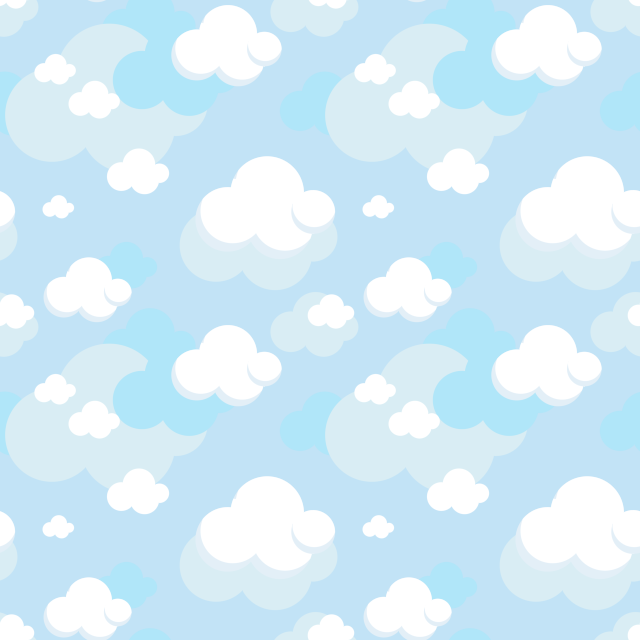
Give the GLSL for this pattern, as a Shadertoy shader.

```glsl
// Seamless sky of flat cartoon clouds: a tile of fifteen clouds repeated 2 x 2.
// Every cloud is the same union of four circles, scaled and placed on a wrapping
// tile; the layers are painted back to front, and some clouds carry a shaded rim.

const float REPEATS = 2.0;

const vec3 SKY   = vec3(0.76, 0.89, 0.965);
const vec3 AQUA  = vec3(0.69, 0.90, 0.975);
const vec3 PALE  = vec3(0.85, 0.93, 0.957);
const vec3 SHADE = vec3(0.89, 0.937, 0.97);
const vec3 WHITE = vec3(1.0);

// Lobes of a cloud of width 1: centre and radius
const vec3 LEFT   = vec3(-0.266, -0.086, 0.230);
const vec3 TOP    = vec3( 0.016,  0.102, 0.262);
const vec3 RIGHT  = vec3( 0.344, -0.033, 0.156);
const vec3 BOTTOM = vec3( 0.107, -0.135, 0.234);

// Clouds in tile units: centre and width, ordered by layer
const int AQUA_BACK = 0, PALE_MID = 3, AQUA_MID = 6, SMALL = 7, RIMMED = 12, COUNT = 15;
const vec3 CLOUDS[COUNT] = vec3[COUNT](
    vec3(0.464, 0.930, 0.294), vec3(0.010, 0.677, 0.273), vec3(0.392, 0.172, 0.198),
    vec3(0.331, 0.695, 0.635), vec3(0.807, 0.276, 0.495), vec3(0.982, 0.987, 0.276),
    vec3(0.549, 0.784, 0.396),
    vec3(0.172, 0.784, 0.130), vec3(0.294, 0.689, 0.161), vec3(0.431, 0.465, 0.195),
    vec3(0.182, 0.354, 0.099), vec3(0.034, 0.027, 0.146),
    vec3(0.707, 0.858, 0.346), vec3(0.828, 0.352, 0.438), vec3(0.273, 0.095, 0.276));

float lobe(vec2 p, vec3 circle) {
    return length(p - circle.xy) - circle.z;
}

float body(vec2 p) {
    return min(lobe(p, LEFT), min(lobe(p, TOP), lobe(p, BOTTOM)));
}

float cloud(vec2 p) {
    return min(body(p), lobe(p, RIGHT));
}

// Lit part of a rimmed cloud: shifted lobes kept inside the outline,
// less the crescent under the right lobe
float litCloud(vec2 p) {
    float litBody = body(p - vec2(0.036, 0.060));
    float litRight = lobe(p - vec2(0.008, 0.048), RIGHT);
    float crescent = max(lobe(p, RIGHT), -litRight);
    return max(max(cloud(p), min(litBody, litRight)), -crescent);
}

// Nearest distance to the clouds in [first, last), wrapped over the tile
float layer(vec2 p, int first, int last, bool lit) {
    float d = 1.0;
    for (int i = first; i < last; i++) {
        vec3 c = CLOUDS[i];
        vec2 q = (fract(p - c.xy + 0.5) - 0.5) / c.z;
        d = min(d, c.z * (lit ? litCloud(q) : cloud(q)));
    }
    return d;
}

vec3 paint(vec3 under, vec3 colour, float d, float pixel) {
    return mix(under, colour, smoothstep(0.7, -0.7, d / pixel));
}

void mainImage(out vec4 fragColor, in vec2 fragCoord) {
    vec2 p = fragCoord / iResolution.xy * REPEATS;
    float pixel = REPEATS / min(iResolution.x, iResolution.y);

    // Soft background clouds
    vec3 col = paint(SKY, AQUA, layer(p, AQUA_BACK, PALE_MID, false), pixel);
    col = paint(col, PALE, layer(p, PALE_MID, AQUA_MID, false), pixel);
    col = paint(col, AQUA, layer(p, AQUA_MID, SMALL, false), pixel);

    // White foreground clouds
    col = paint(col, WHITE, layer(p, SMALL, RIMMED, false), pixel);
    col = paint(col, SHADE, layer(p, RIMMED, COUNT, false), pixel);
    col = paint(col, WHITE, layer(p, RIMMED, COUNT, true), pixel);

    fragColor = vec4(col, 1.0);
}
```
